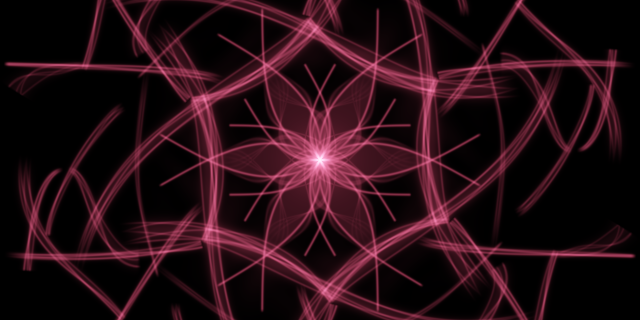
Give the GLSL for this background, as a WebGL 2 fragment shader.

```glsl
#version 300 es
precision highp float;
// Glowing rose filaments in six-fold rotation around a white-hot star on black.
// Each ribbon is a cubic curve carrying strands that weave by layered sines;
// one sector of ribbons and petals is summed over six turns, then tone mapped.
uniform vec2 u_resolution;
out vec4 fragColor;

const float PI = 3.14159265;
const vec3 ROSE = vec3(1.35, 0.38, 0.60);

vec2 turn(vec2 p, float angle) {
  float c = cos(angle), s = sin(angle);
  return vec2(c * p.x - s * p.y, s * p.x + c * p.y);
}

float line(float dist, float thickness) {
  float k = dist / thickness;
  return exp(-k * k);
}

// Cubic through a, b, c, d at even steps; width.xy is the half width at each end.
float ribbon(vec2 p, vec2 a, vec2 b, vec2 c, vec2 d, vec2 width, float gain) {
  // Polynomial coefficients of the interpolating curve
  vec2 k1 = (-11.0 * a + 18.0 * b - 9.0 * c + 2.0 * d) * 0.5;
  vec2 k2 = (18.0 * a - 45.0 * b + 36.0 * c - 9.0 * d) * 0.5;
  vec2 k3 = (-9.0 * a + 27.0 * b - 27.0 * c + 9.0 * d) * 0.5;

  // Coarse search for the nearest parameter
  float t = 0.0, best = 1e5;
  for (int i = 0; i <= 10; i++) {
    float s = float(i) / 10.0;
    vec2 e = p - (a + s * (k1 + s * (k2 + s * k3)));
    float dist = dot(e, e);
    if (dist < best) { best = dist; t = s; }
  }
  if (best > 0.03) return 0.0;

  // Refine by projecting on the tangent
  vec2 offset, tangent;
  for (int i = 0; i < 3; i++) {
    offset = p - (a + t * (k1 + t * (k2 + t * k3)));
    tangent = k1 + t * (2.0 * k2 + 3.0 * t * k3);
    if (i < 2) t = clamp(t + dot(offset, tangent) / dot(tangent, tangent), 0.0, 1.0);
  }
  float side = (tangent.x * offset.y - tangent.y * offset.x) / length(tangent);
  float w = mix(width.x, width.y, t);

  // Woven strands over a soft veil
  float light = 0.18 * line(side, w + 0.004);
  for (int i = 0; i < 5; i++) {
    float n = float(i);
    float weave = w * sin(n * 1.9 + t * (2.0 + 0.7 * n));
    light += 0.24 * line(side - weave, 0.0036);
  }
  return gain * light * smoothstep(0.0, 0.03, t) * smoothstep(1.0, 0.85, t);
}

// Leaf along +x, filled with mirrored wavy fibres
float petal(vec2 p) {
  float x = p.x / 0.36;
  if (x <= 0.0 || x >= 1.0) return 0.0;
  float w = 0.078 * sin(PI * pow(x, 0.7)) + 0.002;
  float y = abs(p.y);
  float light = 0.17 * smoothstep(1.15, 0.5, y / w);
  for (int i = 0; i < 6; i++) {
    float n = float(i);
    float fibre = w * abs(sin(n * 1.3 + x * (2.0 + 0.6 * n)));
    light += 0.3 * line(y - fibre, 0.004) * exp(-3.0 * x);
  }
  return light * smoothstep(1.0, 0.7, x);
}

// Large ribbons of one sector
float outerRibbons(vec2 p) {
  float sum = ribbon(p, vec2(.367,.26), vec2(.51,.285), vec2(.74,.302), vec2(.99,.294), vec2(.012,.006), 0.8);
  sum += ribbon(p, vec2(.367,.26), vec2(.318,.026), vec2(.38,-.21), vec2(.518,-.427), vec2(.006,.034), 0.9);
  sum += ribbon(p, vec2(.02,-.44), vec2(.26,-.25), vec2(.56,-.02), vec2(.76,.36), vec2(.026,.014), 0.9);
  sum += ribbon(p, vec2(.61,.50), vec2(.758,.357), vec2(.885,.21), vec2(.92,-.02), vec2(.008,.018), 0.7);
  sum += ribbon(p, vec2(.99,-.30), vec2(.74,-.292), vec2(.484,-.279), vec2(.30,-.247), vec2(.003,.012), 0.75);
  // Thin arc and loose outer wisps
  sum += ribbon(p, vec2(.505,.37), vec2(.557,.16), vec2(.57,-.02), vec2(.536,-.31), vec2(.002,.008), 0.28);
  sum += ribbon(p, vec2(.914,.35), vec2(.90,.22), vec2(.865,.09), vec2(.80,.03), vec2(.012,.004), 0.7);
  sum += ribbon(p, vec2(.85,.24), vec2(.80,.08), vec2(.70,-.08), vec2(.61,-.17), vec2(.006,.012), 0.55);
  sum += ribbon(p, vec2(.56,.31), vec2(.667,.24), vec2(.73,.10), vec2(.79,.03), vec2(.024,.005), 0.6);
  sum += ribbon(p, vec2(.95,-.21), vec2(.89,-.262), vec2(.81,-.285), vec2(.73,-.30), vec2(.03,.006), 0.4);
  return sum;
}

// Fine whisker that crosses its mirror image on the sector axis
float whisker(vec2 p, float size) {
  return ribbon(p, vec2(.505,.083) * size, vec2(.35,0) * size, vec2(.19,-.05) * size,
                vec2(.03,-.02) * size, vec2(0.001), 0.38);
}

void main() {
  vec2 p = (gl_FragCoord.xy - 0.5 * u_resolution) / u_resolution.y;
  float r = length(p);
  float light = 0.0;
  for (int i = 0; i < 6; i++) {
    vec2 q = turn(p, float(i) * PI / 3.0);
    vec2 between = turn(q, PI / 6.0);
    vec2 flip = vec2(1.0, -1.0);
    light += outerRibbons(q) + petal(q);
    light += whisker(q, 1.0) + whisker(q * flip, 1.0);
    light += whisker(between, 0.6) + whisker(between * flip, 0.6);
  }

  // Faint smoky ring, then the star core
  float smoke = 0.5 + 0.5 * sin(19.0 * p.x + 3.0 * sin(11.0 * p.y)) * sin(17.0 * p.y + 2.0 * sin(13.0 * p.x));
  light += 0.06 * smoke * line(r - 0.37, 0.11);
  float rays = 0.75 + 0.25 * cos(6.0 * atan(p.y, p.x));
  light += 6.0 * rays * exp(-r / 0.014) + 0.5 * exp(-r / 0.06);

  fragColor = vec4(1.0 - exp(-light * ROSE), 1.0);
}
```
